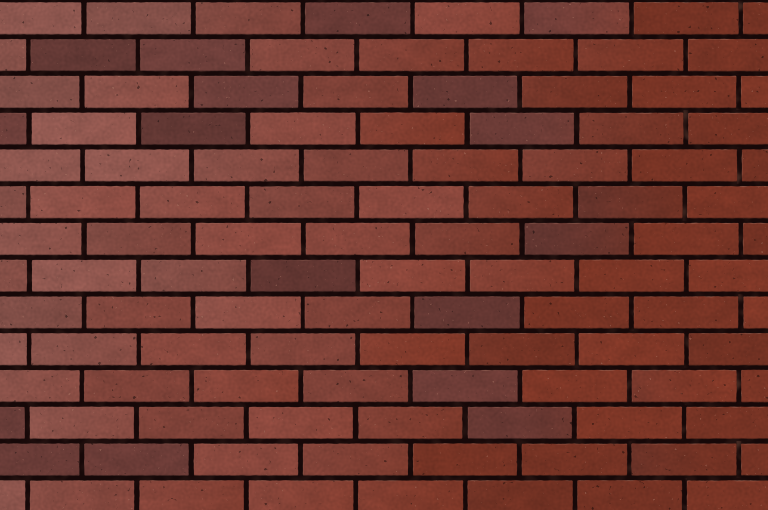
Give the GLSL for this texture, as a WebGL 1 fragment shader.

```glsl
precision highp float;
uniform vec2 u_resolution;

// Lengths are fractions of the canvas height
const vec2 PITCH = vec2(0.2147, 0.0721);
const float JOINT = 0.0092;
const float FIRST_JOINT = 0.1627;
const float CORNER = 0.0022;
const float ROW_DRIFT = 0.005;
const float SIZE_JITTER = 0.0016;
const float EDGE_WEAR = 0.0010;
const float PLUM_SHARE = 0.22;
const float GRAIN_SCALE = 150.0;

const vec3 PALE = vec3(0.54, 0.33, 0.30);
const vec3 CLAY = vec3(0.52, 0.27, 0.23);
const vec3 WARM = vec3(0.475, 0.205, 0.145);
const vec3 PLUM = vec3(0.39, 0.22, 0.205);
const vec3 SHADOW = vec3(0.085, 0.03, 0.03);
const vec3 MORTAR = vec3(0.30, 0.19, 0.155);
const vec3 CRUST = vec3(0.66, 0.46, 0.39);

vec2 hash2(vec2 p) {
  vec3 h = fract(p.xyx * vec3(0.1031, 0.1030, 0.0973));
  h += dot(h, h.yzx + 33.33);
  return fract((h.xx + h.yz) * h.zy);
}

float gradientAt(vec2 corner, vec2 offset) {
  return dot(hash2(corner) * 2.0 - 1.0, offset);
}

float gradientNoise(vec2 p) {
  vec2 i = floor(p), f = fract(p);
  vec2 u = f * f * f * (f * (f * 6.0 - 15.0) + 10.0);
  vec2 e = vec2(1.0, 0.0);
  float low = mix(gradientAt(i, f), gradientAt(i + e, f - e), u.x);
  float high = mix(gradientAt(i + e.yx, f - e.yx),
                   gradientAt(i + e.xx, f - e.xx), u.x);
  return mix(low, high, u.y);
}

float roundedBox(vec2 p, vec2 halfSize, float radius) {
  vec2 d = abs(p) - halfSize + radius;
  return length(max(d, 0.0)) + min(max(d.x, d.y), 0.0) - radius;
}

// Hue drifts from pale at the left to warm at the right
vec3 brickColor(vec2 uv, vec2 id) {
  vec2 tone = hash2(id + 17.0);
  float drift = uv.x + 0.28 * (0.5 - uv.y) + 0.3 * (tone.x - 0.5);
  vec3 color = mix(PALE, CLAY, smoothstep(-0.05, 0.4, drift));
  color = mix(color, WARM, smoothstep(0.38, 0.78, drift));
  float plum = step(1.0 - PLUM_SHARE, tone.y) * (1.0 - smoothstep(0.65, 0.95, uv.x));
  color = mix(color, PLUM, 0.85 * plum);
  return color * mix(0.93, 1.07, hash2(id + 53.0).x);
}

// Fine grain, dark pits and pale grit
vec3 weather(vec3 color, vec2 p) {
  float grain = gradientNoise(p * GRAIN_SCALE);
  float mottle = gradientNoise(p * vec2(22.0, 38.0));
  color *= 1.0 + 0.10 * grain + 0.10 * mottle;
  float pits = smoothstep(0.36, 0.6, gradientNoise(p * GRAIN_SCALE * 0.8 + 31.0));
  float grit = smoothstep(0.38, 0.62, gradientNoise(p * GRAIN_SCALE * 1.1 + 71.0));
  color *= 1.0 - 0.4 * pits;
  return mix(color, CRUST, 0.45 * grit);
}

void main() {
  vec2 uv = gl_FragCoord.xy / u_resolution;
  vec2 p = gl_FragCoord.xy / u_resolution.y;
  float pixel = 1.0 / u_resolution.y;

  // Running bond, rows counted from the top
  float fromTop = (1.0 - p.y) / PITCH.y;
  float row = floor(fromTop);
  float shift = (hash2(vec2(row, 5.0)).x - 0.5) * ROW_DRIFT;
  float along = (p.x - FIRST_JOINT + shift) / PITCH.x + 0.5 * mod(row, 2.0);
  vec2 id = vec2(floor(along), row) + 20.0;
  vec2 local = (vec2(fract(along), 1.0 - fract(fromTop)) - 0.5) * PITCH;

  // Worn brick outline
  vec2 jitter = (hash2(id) - 0.5) * SIZE_JITTER;
  vec2 halfSize = 0.5 * (PITCH - JOINT) + jitter * vec2(1.0, 0.4);
  float wear = gradientNoise(p * 75.0) + 0.5 * gradientNoise(p * 160.0);
  float dist = roundedBox(local, halfSize, CORNER) + EDGE_WEAR * wear;
  float brick = 1.0 - smoothstep(-0.7 * pixel, 0.7 * pixel, dist);

  // Shadowed joints, with lit mortar showing upright at the right
  float upright = smoothstep(-0.002, 0.002, abs(local.x) - halfSize.x);
  float patches = smoothstep(-0.1, 0.5, gradientNoise(p * 42.0 + 9.0));
  float lit = patches * (0.25 + 0.55 * upright * smoothstep(0.7, 0.95, uv.x));
  vec3 joint = mix(SHADOW, MORTAR, lit);

  // Bright crust on top and left edges, dim lower edge
  vec3 face = weather(brickColor(uv, id), p);
  float rim = smoothstep(-0.0035, -0.0005, dist);
  float top = smoothstep(-0.004, 0.0, local.y - halfSize.y);
  float left = smoothstep(-0.004, 0.0, -local.x - halfSize.x);
  float ragged = smoothstep(-0.25, 0.4, gradientNoise(p * 60.0 + 43.0));
  float crust = rim * max(top, 0.7 * left) * ragged * mix(0.3, 0.6, uv.x);
  face = mix(face, CRUST, crust);
  float under = smoothstep(-0.004, 0.0, -local.y - halfSize.y);
  face *= 1.0 - 0.3 * rim * under;

  gl_FragColor = vec4(mix(joint, face, brick), 1.0);
}
```
